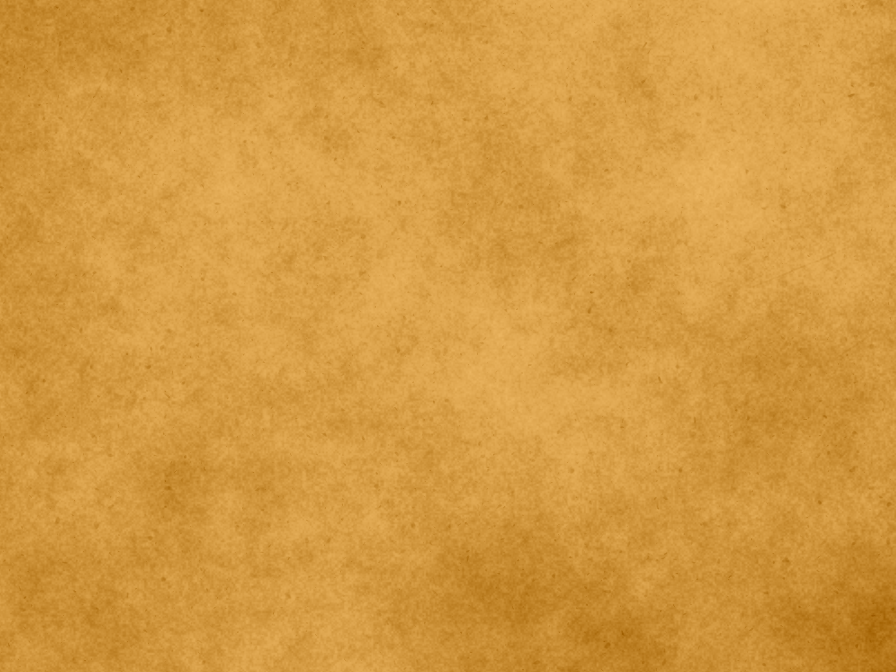
A Shadertoy shader for this texture:

```glsl
#define DARK vec3(0.73, 0.49, 0.13)
#define LIGHT vec3(0.87, 0.65, 0.31)
#define BASE_TONE 0.86
#define CLOUD_AMOUNT 1.5
#define MOTTLE_AMOUNT 0.62
#define GRAIN_AMOUNT 0.72
#define SPECK_AMOUNT 0.6
#define SCRATCH_AMOUNT 0.22
#define SCRATCH_COUNT 40

float hash(vec2 p) {
    vec3 q = fract(vec3(p.xyx) * 0.1031);
    q += dot(q, q.yzx + 33.33);
    return fract((q.x + q.y) * q.z);
}

vec2 hash2(vec2 p) {
    return vec2(hash(p), hash(p + 71.7));
}

float noise(vec2 p) {
    vec2 cell = floor(p), f = fract(p);
    f = f * f * (3.0 - 2.0 * f);
    float low = mix(hash(cell), hash(cell + vec2(1, 0)), f.x);
    float high = mix(hash(cell + vec2(0, 1)), hash(cell + vec2(1, 1)), f.x);
    return mix(low, high, f.y);
}

// Rotated octaves, centred on zero
float fbm(vec2 p) {
    float sum = 0.0, gain = 0.5;
    for (int i = 0; i < 5; i++) {
        sum += gain * (noise(p) - 0.5);
        p = mat2(1.6, 1.2, -1.2, 1.6) * p + 17.3;
        gain *= 0.5;
    }
    return sum;
}

// Sparse small flecks, one candidate per cell
float specks(vec2 p, float density) {
    vec2 cell = floor(p);
    vec2 centre = 0.3 + 0.4 * hash2(cell + 5.0);
    vec2 d = fract(p) - centre;
    float angle = 6.2832 * hash(cell + 11.0);
    d = mat2(cos(angle), sin(angle), -sin(angle), cos(angle)) * d;
    d.y *= 1.0 + hash(cell + 23.0);
    float radius = mix(0.08, 0.26, hash(cell + 37.0));
    float present = step(hash(cell + 53.0), density);
    return present * hash(cell + 67.0) * smoothstep(radius, radius * 0.3, length(d));
}

// Fine, slightly bent hairlines that fade at both ends
float scratches(vec2 p, float aspect) {
    float sum = 0.0;
    for (int i = 0; i < SCRATCH_COUNT; i++) {
        vec2 seed = vec2(float(i) * 3.0 + 101.0, 9.0);
        vec2 d = p - hash2(seed) * vec2(aspect, 1.0);
        float angle = 3.1416 * hash(seed + 13.0);
        float halfLength = mix(0.025, 0.12, hash(seed + 29.0));
        vec2 along = vec2(cos(angle), sin(angle));
        float s = dot(d, along) / halfLength;
        float bend = 0.012 * (hash(seed + 41.0) - 0.5) * s * s;
        float side = abs(dot(d, vec2(-along.y, along.x)) - bend);
        float line = smoothstep(0.0024, 0.0004, side) * smoothstep(1.0, 0.3, abs(s));
        sum += line * mix(-0.4, 1.0, hash(seed + 59.0));
    }
    return sum;
}

void mainImage(out vec4 fragColor, in vec2 fragCoord) {
    vec2 p = fragCoord / iResolution.y;
    float aspect = iResolution.x / iResolution.y;
    vec2 warp = vec2(fbm(p * 5.0 + 3.0), fbm(p * 5.0 + 43.0));

    // Broad stains and finer mottling
    float tone = BASE_TONE;
    tone += CLOUD_AMOUNT * fbm(p * vec2(3.6, 3.0) + 0.4 * warp + 8.0);
    tone += MOTTLE_AMOUNT * fbm(p * 24.0 + warp + 31.0);
    tone += 0.5 * MOTTLE_AMOUNT * fbm(p * 65.0 + 77.0);
    tone -= 0.2 * smoothstep(0.08, 0.3, fbm(p * 55.0 + 90.0));

    // Darker lower edge, lower corners and a soft low stain
    float corner = smoothstep(0.45, 1.0, abs(2.0 * p.x / aspect - 1.0));
    float lower = smoothstep(0.28, 0.0, p.y + 0.15 * warp.x);
    tone -= lower * (0.3 + 0.55 * corner);
    vec2 stain = (p + 0.12 * warp - vec2(0.61 * aspect, 0.14)) / vec2(0.15, 0.2);
    tone -= 0.45 * exp(-dot(stain, stain));

    // Surface wear
    vec2 ragged = p + 0.005 * vec2(noise(p * 140.0), noise(p * 140.0 + 60.0));
    float flecks = specks(ragged * 38.0, 0.35) + 0.8 * specks(ragged * 75.0 + 19.0, 0.3);
    tone -= SPECK_AMOUNT * flecks;
    tone -= SCRATCH_AMOUNT * scratches(p + 0.01 * warp, aspect);

    // Paper grain
    float grain = 0.5 * noise(p * 190.0) + 0.5 * noise(p * 370.0 + 7.0) - 0.5;
    tone += GRAIN_AMOUNT * grain;

    // Soft ceiling on the palest areas
    tone = min(tone, 1.0 + 0.6 * (tone - 1.0));
    fragColor = vec4(clamp(mix(DARK, LIGHT, tone), 0.0, 1.0), 1.0);
}
```
